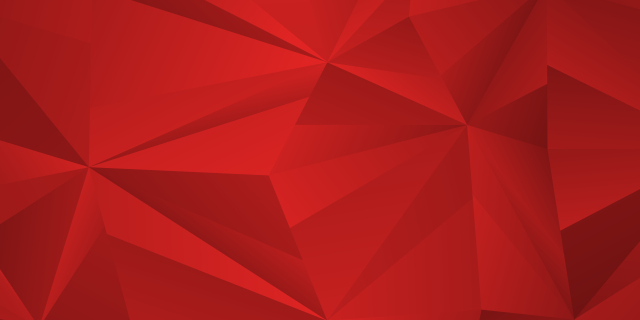
A Shadertoy shader for this background:

```glsl
// Low-poly backdrop of red facets: a jittered grid whose quads are split along
// diagonals that meet at every second vertex, so long wedges fan out from hubs.
// Each facet gets a linear gradient, brighter towards the middle of the canvas.

const float CELL = 0.45;          // grid spacing, in canvas heights
const float JITTER = 0.4;         // vertex displacement, in cells
const float FACET_CONTRAST = 0.52;
const float CORNER_CONTRAST = 0.5;
const vec3 DARK_RED = vec3(0.47, 0.077, 0.075);
const vec3 BRIGHT_RED = vec3(0.86, 0.140, 0.135);

float hash(vec2 p) {
    vec3 q = fract(vec3(p.xyx) * 0.1031 + 0.37);
    q += dot(q, q.yzx + 33.33);
    return fract((q.x + q.y) * q.z);
}

float cross2(vec2 a, vec2 b) {
    return a.x * b.y - a.y * b.x;
}

// Displaced position of a grid vertex, in cells
vec2 vertexAt(vec2 id) {
    vec2 offset = vec2(hash(id + 17.3), hash(id + 58.9)) * 2.0 - 1.0;
    return id + JITTER * offset;
}

// Broad glow: bright around the centre, dark at the sides
float glow(vec2 gridPos, float aspect) {
    vec2 d = gridPos * CELL - vec2(0.43 * aspect, 0.38);
    return mix(0.80, 0.20, smoothstep(0.15, 1.05, length(d * vec2(1.0, 0.6))));
}

float edgeDistance(vec2 p, vec2 a, vec2 b) {
    return cross2(b - a, p - a) / max(length(b - a), 1e-4);
}

// Adds one gradient facet to (weighted shade, weight)
void addFacet(inout vec2 sum, vec2 p, vec2 a, vec2 b, vec2 c,
              vec2 seed, float pixel, float aspect) {
    float area = cross2(b - a, c - a);
    if (abs(area) < 1e-4) return;
    float inside = sign(area) * 1.0;
    float d = min(inside * edgeDistance(p, a, b),
              min(inside * edgeDistance(p, b, c), inside * edgeDistance(p, c, a)));
    float coverage = clamp(d / pixel + 0.5, 0.0, 1.0);
    if (coverage <= 0.0) return;

    vec3 weights = vec3(cross2(c - b, p - b), cross2(a - c, p - c),
                        cross2(b - a, p - a)) / area;
    weights = clamp(weights, 0.0, 1.0);
    weights /= weights.x + weights.y + weights.z;
    vec3 corners = vec3(glow(a, aspect), glow(b, aspect), glow(c, aspect));
    corners += CORNER_CONTRAST * (vec3(hash(seed + 3.1), hash(seed + 7.7),
                                       hash(seed + 12.4)) - 0.5);
    float shade = dot(weights, corners) + FACET_CONTRAST * (hash(seed) - 0.5);
    sum += coverage * vec2(shade, 1.0);
}

// Splits a triangle into two wedges that share the hub
void addWedges(inout vec2 sum, vec2 p, vec2 hub, vec2 b, vec2 c,
               vec2 seed, float pixel, float aspect) {
    vec2 middle = mix(b, c, mix(0.3, 0.7, hash(seed + 41.0)));
    addFacet(sum, p, hub, b, middle, seed, pixel, aspect);
    addFacet(sum, p, hub, middle, c, seed + 83.6, pixel, aspect);
}

void mainImage(out vec4 fragColor, in vec2 fragCoord) {
    float aspect = iResolution.x / iResolution.y;
    vec2 p = fragCoord / iResolution.y / CELL;
    float pixel = 1.0 / (iResolution.y * CELL);
    vec2 home = floor(p);
    vec2 sum = vec2(0.0);

    // Displaced quads reach at most one cell away
    for (int j = -1; j <= 1; j++) {
        for (int i = -1; i <= 1; i++) {
            vec2 id = home + vec2(i, j);
            // Even vertices are hubs; the diagonal joins the two in this quad
            float odd = mod(id.x + id.y, 2.0);
            vec2 hubA = vertexAt(id + vec2(odd, 0.0));
            vec2 hubB = vertexAt(id + vec2(1.0 - odd, 1.0));
            vec2 sideA = vertexAt(id + vec2(1.0 - odd, 0.0));
            vec2 sideB = vertexAt(id + vec2(odd, 1.0));
            vec2 seed = id * 1.7 + 200.0;
            addWedges(sum, p, hubA, sideA, hubB, seed, pixel, aspect);
            addWedges(sum, p, hubB, sideB, hubA, seed + 151.2, pixel, aspect);
        }
    }

    float shade = clamp(sum.x / max(sum.y, 1e-4), -0.08, 1.04);
    fragColor = vec4(mix(DARK_RED, BRIGHT_RED, shade), 1.0);
}
```
